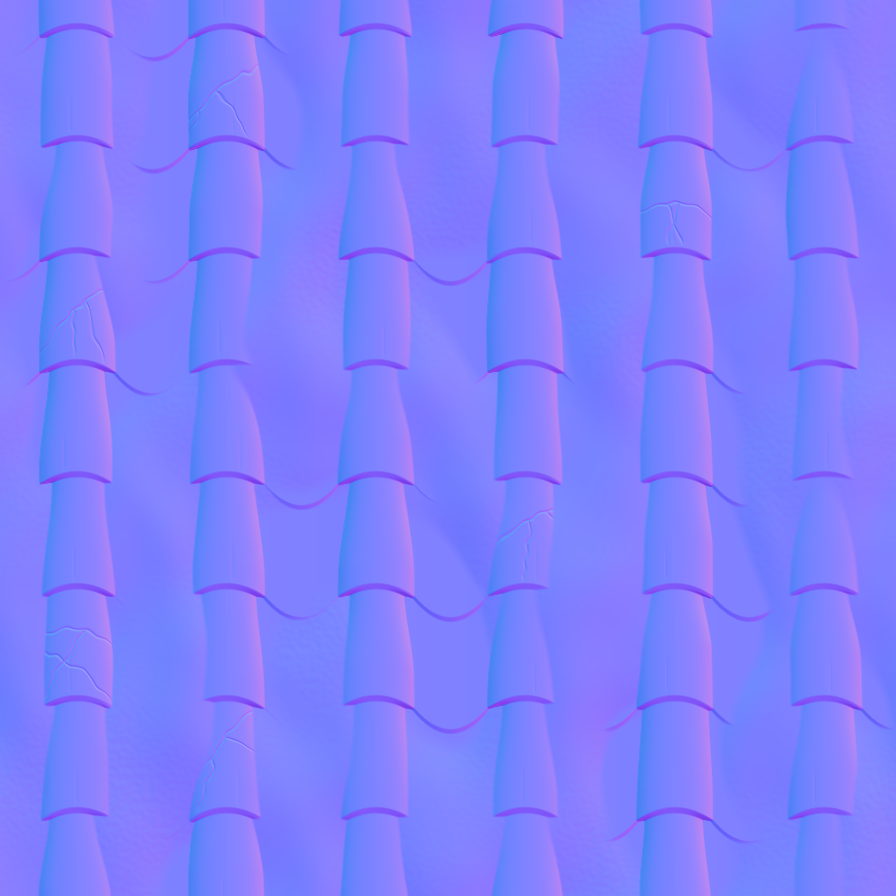
Give the GLSL for this texture map, as a WebGL 1 fragment shader.

```glsl
precision highp float;
uniform vec2 u_resolution;

const vec2 GRID = vec2(6.0, 8.0);  // tile columns and rows
const float HALF_WIDTH = 0.041;    // tile half width at its lower lip

float hash(vec2 p) {
  return fract(sin(dot(p, vec2(127.1, 311.7))) * 43758.5);
}

float cornerRamp(vec2 corner, vec2 offset, vec2 period) {
  float angle = 6.2832 * hash(mod(corner, period) + 3.7);
  return dot(vec2(cos(angle), sin(angle)), offset);
}

// Gradient noise that wraps after the given number of cells
float gradientNoise(vec2 p, vec2 period) {
  vec2 i = floor(p);
  vec2 f = p - i;
  vec2 s = f * f * f * (f * (f * 6.0 - 15.0) + 10.0);
  vec2 e = vec2(1.0, 0.0);
  float low = mix(cornerRamp(i, f, period), cornerRamp(i + e.xy, f - e.xy, period), s.x);
  float high = mix(cornerRamp(i + e.yx, f - e.yx, period), cornerRamp(i + 1.0, f - 1.0, period), s.x);
  return mix(low, high, s.y);
}

float smoothMax(float a, float b, float k) {
  float h = max(k - abs(a - b), 0.0) / k;
  return max(a, b) + h * h * k * 0.25;
}

// Rises along a tile, then drops quickly below the lip of the one above
float overlapRamp(float along, float lip) {
  return max(along, 1.0 - along / lip);
}

float groove(float d, float width) {
  return exp(-d * d / (width * width));
}

// Branching fractures: later lines stay on one side of the first
float cracks(vec2 q, vec2 id) {
  float result = 0.0;
  float side = 1.0;
  float wobble = 0.007 * gradientNoise(q * 55.0 + id * 5.3, vec2(64.0));
  for (int i = 0; i < 3; i++) {
    vec2 seed = id + float(i) * 17.3;
    float angle = 0.7 + 2.1 * float(i) + 1.2 * hash(seed);
    vec2 center = (vec2(hash(seed + 4.1), hash(seed + 8.6)) - 0.5) * vec2(0.03, 0.06);
    float d = dot(q - center, vec2(cos(angle), sin(angle))) + wobble;
    result = max(result, groove(d, 0.0011) * smoothstep(0.0, 0.002, side));
    if (i == 0) side = d;
  }
  return result;
}

// Raised round tiles with arched lower lips
float coverTiles(vec2 p) {
  float column = p.x * GRID.x;
  float x = (fract(column) - 0.5) / GRID.x;
  float arch = min(x * x / (HALF_WIDTH * HALF_WIDTH), 1.6);
  float row = (p.y - 0.026 - 0.013 * arch) * GRID.y;
  vec2 id = mod(floor(vec2(column, row)), GRID);
  float f = fract(row);
  float along = overlapRamp(f, 0.055);

  float topWidth = mix(0.030, 0.037, hash(id + 1.3));
  float flare = smoothstep(0.0, mix(0.5, 1.0, hash(id + 5.9)), along);
  float skew = 0.007 * (hash(id + 9.2) - 0.5) * (1.0 - along);
  float u = (x - skew) / mix(topWidth, HALF_WIDTH, flare);
  float u2 = u * u;
  float h = 0.0045 * (1.0 - u2) + 0.004 * (1.0 - u2 * u2 * u2) + 0.003 * along;

  // Wear: broken tiles and short splits near the lip
  float inside = smoothstep(0.06, 0.12, f) * (1.0 - smoothstep(0.93, 0.99, f));
  float broken = step(0.8, hash(id + 12.4));
  float isSplit = step(0.55, hash(id + 15.8));
  float splitX = x - 0.03 * (hash(id + 21.5) - 0.5);
  float split = groove(splitX, 0.0012) * smoothstep(0.6, 0.75, f) * isSplit;
  return h - inside * (0.0006 * broken * cracks(vec2(x, (f - 0.5) / GRID.y), id) + 0.0002 * split);
}

// Flat pans between the columns, lips bowed downward
float panTiles(vec2 p) {
  float x = (fract(p.x * GRID.x + 0.5) - 0.5) / GRID.x;
  float bow = 0.026 * min(x * x / 0.0018, 1.4);
  float f = fract((p.y - 0.064 + bow) * GRID.y);
  return 0.0018 * overlapRamp(f, 0.04);
}

// Wind-blown drifts with fine grain
float sandDrifts(vec2 p) {
  vec2 bend = vec2(0.05 * gradientNoise(p * 4.0 + 0.3, vec2(4.0)), 0.0);
  vec2 q = p + bend;
  float drift = 0.014 * gradientNoise(q * vec2(7.0, 4.0), vec2(7.0, 4.0));
  float ripple = 0.003 * gradientNoise(q * vec2(13.0, 9.0) + 0.4, vec2(13.0, 9.0));
  float patches = smoothstep(-0.2, 0.4, gradientNoise(p * 5.0, vec2(5.0)));
  float grain = 0.00016 * patches * gradientNoise(p * 150.0, vec2(150.0));
  return 0.0034 + drift + ripple + grain;
}

float surfaceHeight(vec2 p) {
  float tiles = max(coverTiles(p), panTiles(p));
  return smoothMax(tiles, sandDrifts(p), 0.0008);
}

void main() {
  vec2 uv = gl_FragCoord.xy / u_resolution;
  vec2 p = vec2(uv.x - 0.003, 1.0 - uv.y);
  vec2 e = vec2(0.001, 0.0);
  float dx = surfaceHeight(p + e.xy) - surfaceHeight(p - e.xy);
  float dy = surfaceHeight(p - e.yx) - surfaceHeight(p + e.yx);
  vec2 slope = vec2(dx, dy) / (2.0 * e.x);
  slope /= 1.0 + 0.8 * length(slope);  // soften the steepest edges
  vec3 normal = normalize(vec3(-slope, 1.0));
  // Lip drops face down the canvas, so they read as low green
  normal.y = clamp(normal.y, -0.5, 0.5);
  gl_FragColor = vec4(normal * 0.5 + 0.5, 1.0);
}
```
